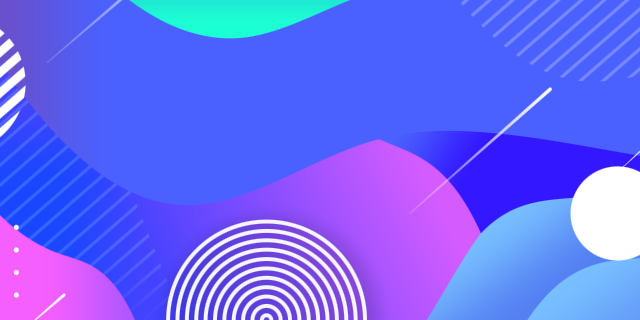
This background is drawn by a Shadertoy shader. Its source:

```glsl
// Abstract banner: flowing gradient waves with stripes, rings, discs and streaks.

#define SKY vec3(0.29, 0.38, 1.0)
#define INDIGO vec3(0.20, 0.09, 1.0)
#define VIOLET vec3(0.27, 0.26, 1.0)
#define ORCHID vec3(0.83, 0.36, 1.0)
#define AZURE vec3(0.47, 0.75, 1.0)
#define MINT vec3(0.11, 1.0, 0.83)
#define STRIPE_PITCH 0.047
#define STRIPE_WIDTH 0.21
#define RING_PITCH 0.0293
#define RING_COUNT 11.0
#define DOT_PITCH 0.0705

// Antialiased coverage of the region d < 0
float fill(float d) {
    return clamp(0.5 - d / max(fwidth(d), 1e-5), 0.0, 1.0);
}

// Cubic through a and b with end slopes, straight beyond them
float curve(float x, vec2 a, float slopeA, vec2 b, float slopeB) {
    float w = b.x - a.x;
    float t = clamp((x - a.x) / w, 0.0, 1.0), s = 1.0 - t;
    float y = mix(a.y, b.y, t * t * (3.0 - 2.0 * t));
    y += w * t * s * (slopeA * s - slopeB * t);
    return y + slopeA * min(x - a.x, 0.0) + slopeB * max(x - b.x, 0.0);
}

// Diagonal stripes; width is the covered fraction of the pitch
float stripes(vec2 p, float pitch, float phase, float width) {
    float u = dot(p, vec2(0.656, -0.754)) / pitch - phase;
    return fill(0.5 - 0.5 * width - abs(fract(u) - 0.5));
}

// Streak that widens and brightens from a to b
float streak(vec2 p, vec2 a, vec2 b, float halfWidth, float startAlpha) {
    vec2 ab = b - a;
    float t = clamp(dot(p - a, ab) / dot(ab, ab), 0.0, 1.0);
    float d = length(p - a - ab * t) - halfWidth * mix(0.4, 1.0, t);
    return fill(d) * mix(startAlpha, 1.0, t);
}

void mainImage(out vec4 fragColor, in vec2 fragCoord) {
    vec2 p = fragCoord / iResolution.y;
    float x = p.x, y = p.y;
    vec3 white = vec3(1.0);

    // Sky with a purple tint at the left
    vec3 col = mix(vec3(0.42, 0.31, 0.79), SKY, smoothstep(-0.05, 0.38, x));

    // Mint drop at the top
    vec2 dropLow = vec2(0.721, 0.88);
    float drop = x < dropLow.x ? curve(x, vec2(0.404, 1.0), -0.75, dropLow, 0.0)
                               : curve(x, dropLow, 0.0, vec2(1.094, 1.0), 0.4);
    vec3 mint = mix(MINT, vec3(0.12, 0.90, 0.82), smoothstep(0.92, 1.02, y));
    col = mix(col, mint, fill(drop - y));

    // Striped patch at the upper right
    vec2 patchLow = vec2(1.849, 0.745);
    float patchEdge = x < patchLow.x ? curve(x, vec2(1.432, 1.0), -1.2, patchLow, 0.0)
                                     : curve(x, patchLow, 0.0, vec2(2.0, 0.765), 0.25);
    col = mix(col, white, 0.25 * fill(patchEdge - y) * stripes(p, STRIPE_PITCH, 0.32, STRIPE_WIDTH));

    // Indigo hill fading in from the crest
    vec2 crest = vec2(1.185, 0.565), hillTop = vec2(1.393, 0.591);
    float hill = x < hillTop.x ? curve(x, crest, 0.25, hillTop, 0.0)
                               : curve(x, hillTop, 0.0, vec2(2.0, 0.513), -0.17);
    float hillFade = smoothstep(1.2, 1.55, x + 0.6 * (0.56 - y));
    col = mix(col, INDIGO, fill(y - hill) * hillFade);

    // Main wave, blue at the left to orchid at the crest
    vec2 trough = vec2(0.586, 0.359);
    float wave = x < trough.x ? curve(x, vec2(0.0, 0.805), -1.5, trough, 0.0)
               : x < crest.x ? curve(x, trough, 0.0, crest, 0.25)
               : curve(x, crest, -0.45, vec2(1.503, 0.271), -2.2);
    vec3 body = mix(VIOLET, ORCHID, clamp((dot(p, vec2(0.9, 0.45)) - 0.5) / 0.9, 0.0, 1.0));
    float deepBlue = smoothstep(0.5, 0.15, x) * smoothstep(0.72, 0.42, y);
    body = mix(body, vec3(0.10, 0.28, 1.0), deepBlue);
    float stripeEdge = x - 0.43 - 0.4 * (0.354 - y);
    float stripeFade = 0.25 * smoothstep(-0.05, 0.25, y);
    body = mix(body, vec3(0.55, 0.75, 1.0),
               stripeFade * fill(stripeEdge) * stripes(p, STRIPE_PITCH, 0.24, STRIPE_WIDTH));

    // Concentric rings with a soft shadow on the right
    float r = length(p - vec2(0.833, 0.0));
    float ringRadius = RING_PITCH * RING_COUNT;
    float shadow = smoothstep(0.38, 0.29, length(p - vec2(0.85, -0.01)));
    body *= 1.0 - 0.14 * shadow;
    float ring = fill(abs(fract(r / RING_PITCH) - 0.5) - 0.21) * fill(r - ringRadius);
    body = mix(body, vec3(0.97, 0.96, 0.99), ring);
    col = mix(col, body, fill(y - wave));

    // Azure waves at the lower right
    vec2 bend = vec2(1.503, 0.271);
    float backWave = x < bend.x ? curve(x, vec2(1.333, 0.0), 1.55, bend, 1.3)
                                : curve(x, bend, 1.05, vec2(1.8, 0.383), 0.1);
    float frontWave = curve(x, vec2(1.648, 0.0), 1.5, vec2(2.0, 0.193), 0.05);
    float slant = dot(p, vec2(0.6, -0.8));
    vec3 azureShade = vec3(0.33, 0.50, 0.95);
    col = mix(col, mix(AZURE, azureShade, smoothstep(0.66, 0.98, slant)), fill(y - backWave));
    col = mix(col, mix(AZURE, azureShade, 0.6 * smoothstep(0.95, 1.25, slant)), fill(y - frontWave));

    // Pink mound at the lower left
    vec2 ledge = vec2(0.156, 0.219);
    float mound = x < ledge.x ? curve(x, vec2(0.0, 0.328), -1.0, ledge, -0.45)
                              : curve(x, ledge, -0.45, vec2(0.422, 0.0), -2.2);
    vec3 pink = mix(vec3(0.96, 0.37, 1.0), vec3(0.68, 0.34, 1.0), smoothstep(0.12, 0.45, x));
    col = mix(col, pink, fill(y - mound));

    // White discs, dots and streaks
    float stripedDisc = fill(length(p - vec2(-0.138, 0.74)) - 0.218) * stripes(p, 0.048, 0.85, 0.55);
    float disc = fill(length(p - vec2(1.93, 0.333)) - 0.147);
    float dotRow = clamp(floor((y - 0.078) / DOT_PITCH + 0.5), 0.0, 3.0);
    float dots = fill(length(p - vec2(0.051, 0.078 + dotRow * DOT_PITCH)) - 0.0078);
    float streaks = streak(p, vec2(1.281, 0.333), vec2(1.719, 0.721), 0.0055, 0.15);
    streaks = max(streaks, 0.5 * streak(p, vec2(0.148, 0.805), vec2(0.385, 1.008), 0.0045, 0.3));
    streaks = max(streaks, streak(p, vec2(1.948, 0.479), vec2(2.02, 0.545), 0.002, 0.9));
    streaks = max(streaks, streak(p, vec2(0.104, -0.005), vec2(0.2, 0.078), 0.0045, 0.9));
    col = mix(col, white, max(max(stripedDisc, disc), max(dots, streaks)));

    fragColor = vec4(col, 1.0);
}
```
